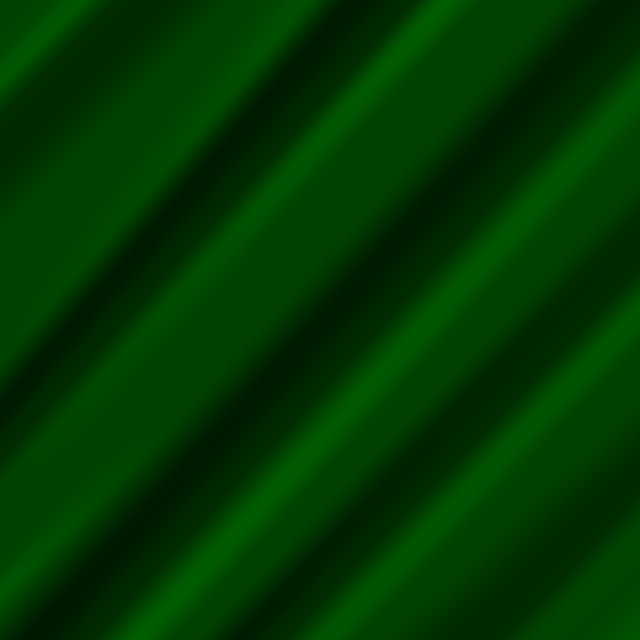
This background is drawn by a Shadertoy shader. Its source:

```glsl
// Dark green satin with soft diagonal folds running up to the right.
// Each fold is a chain of smooth blends across the cloth: shadow, foot,
// crest, body. Slopes and levels drift along the fold so it is never rigid.

const float BODY = 0.255;       // green level of the open cloth
const float FOOT = 0.165;       // level of the dim strip beside a crest
const float CREST_FALL = 0.065; // distance from a crest back to the body

// Gaussian highlight around a line across the cloth
float sheen(float across, float centre, float width) {
    float offset = (across - centre) / width;
    return exp(-offset * offset);
}

// edges:  where the old body ends, shadow, foot and crest
// slopes: drift of the shadow side and the crest side
// shadow, crest: levels at the lower left and upper right ends
float fold(float green, float across, float along, vec4 edges,
           vec2 slopes, vec2 shadow, vec2 crest) {
    float t = 0.5 + 0.5 * along;
    vec4 e = edges + slopes.xxyy * along;
    green = mix(green, mix(shadow.x, shadow.y, t), smoothstep(e.x, e.y, across));
    green = mix(green, FOOT, smoothstep(e.y, e.z, across));
    green = mix(green, mix(crest.x, crest.y, t), smoothstep(e.z, e.w, across));
    return mix(green, BODY, smoothstep(e.w, e.w + CREST_FALL, across));
}

void mainImage(out vec4 fragColor, in vec2 fragCoord) {
    vec2 uv = fragCoord / iResolution.xy;
    float across = uv.x + 1.0 - uv.y; // 0 at upper left, 2 at lower right
    float along = uv.x + uv.y - 1.0;  // -1 at lower left, 1 at upper right

    // Upper left corner and its broad, dim fold
    float green = BODY + 0.08 * sheen(across, 0.127, 0.04);
    green = fold(green, across, along, vec4(0.125, 0.20, 0.26, 0.38),
                 vec2(0.0), vec2(0.165), vec2(0.26));

    // Highlight on the lip of the deep shadow
    green += (0.035 + 0.05 * along) * sheen(across, 0.517 - 0.1 * along, 0.04)
           * step(-0.7, along);
    green = fold(green, across, along, vec4(0.515, 0.595, 0.67, 0.733),
                 vec2(-0.075, -0.05), vec2(0.10), vec2(0.24, 0.39));

    // Short highlight at the left, then the long central shadow
    float leftEnd = 1.0 - smoothstep(-0.95, -0.3, along);
    green += 0.065 * leftEnd * sheen(across, 0.925, 0.03);
    green = fold(green, across, along, vec4(0.90, 1.01, 1.095, 1.18),
                 vec2(-0.045), vec2(0.09, 0.115), vec2(0.37, 0.32));

    // Two narrower folds towards the lower right
    green = fold(green, across, along, vec4(1.28, 1.365, 1.42, 1.497),
                 vec2(-0.02), vec2(0.09, 0.18), vec2(0.33));
    green = fold(green, across, along, vec4(1.60, 1.71, 1.76, 1.84),
                 vec2(0.03, -0.02), vec2(0.165), vec2(0.27));
    green += 0.07 * sheen(across, 2.0, 0.06);

    fragColor = vec4(0.0, green, 0.0, 1.0);
}
```
